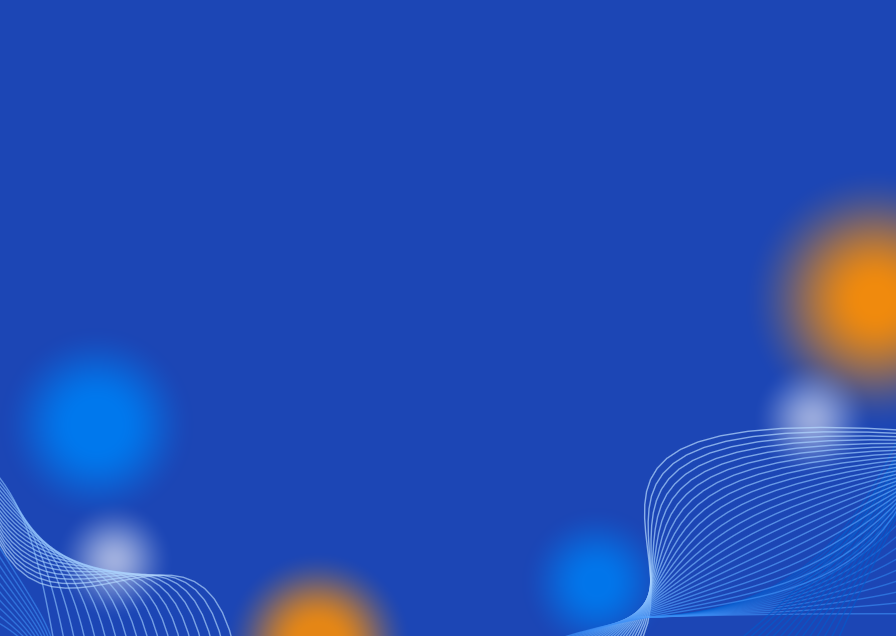
Give the GLSL for this background, as a Shadertoy shader.

```glsl
const vec3 BASE = vec3(0.108, 0.273, 0.710);
const vec3 AZURE = vec3(0.000, 0.470, 0.930);
const vec3 ORANGE = vec3(0.940, 0.540, 0.050);
const vec3 MIST = vec3(0.680, 0.730, 0.890);
const vec3 PALE = vec3(0.720, 0.860, 1.000);
const vec3 SKY = vec3(0.240, 0.560, 0.960);
const vec3 DEEP = vec3(0.010, 0.350, 0.800);
const int SEGMENTS = 22;
const float HALF_WIDTH = 0.0011;

struct Curve { vec2 a, b, c, d; };

Curve blendCurves(Curve p, Curve q, float k) {
    return Curve(mix(p.a, q.a, k), mix(p.b, q.b, k), mix(p.c, q.c, k), mix(p.d, q.d, k));
}

vec2 curvePoint(Curve c, float t) {
    float s = 1.0 - t;
    return s * s * s * c.a + 3.0 * s * s * t * c.b + 3.0 * s * t * t * c.c + t * t * t * c.d;
}

float segmentDistance(vec2 p, vec2 a, vec2 b) {
    vec2 ab = b - a;
    float t = clamp(dot(p - a, ab) / dot(ab, ab), 0.0, 1.0);
    return length(p - a - ab * t);
}

float curveDistance(vec2 p, Curve c) {
    float nearest = 10.0;
    vec2 previous = c.a;
    for (int i = 1; i <= SEGMENTS; i++) {
        vec2 next = curvePoint(c, float(i) / float(SEGMENTS));
        nearest = min(nearest, segmentDistance(p, previous, next));
        previous = next;
    }
    return nearest;
}

// Soft disc: solid inside the core, fading out at the rim
vec3 addGlow(vec3 color, vec2 p, vec2 center, float core, float rim, vec3 tint, float strength) {
    return mix(color, tint, strength * (1.0 - smoothstep(core, rim, length(p - center))));
}

// Sheet of thin lines blended from one curve to another
vec3 addSheet(vec3 color, vec2 p, Curve first, Curve last, int count,
              vec3 firstTint, vec3 lastTint, float strength, float pixel) {
    for (int i = 0; i < count; i++) {
        float k = float(i) / float(count - 1);
        float d = curveDistance(p, blendCurves(first, last, k));
        float cover = clamp((HALF_WIDTH - d) / pixel + 0.5, 0.0, 1.0);
        color = mix(color, mix(firstTint, lastTint, k), cover * strength);
    }
    return color;
}

void mainImage(out vec4 fragColor, in vec2 fragCoord) {
    vec2 p = fragCoord / iResolution.y;
    float pixel = 1.0 / iResolution.y;
    vec3 color = BASE;

    // Blurred discs
    color = addGlow(color, p, vec2(0.152, 0.332), 0.035, 0.155, AZURE, 1.0);
    color = addGlow(color, p, vec2(0.938, 0.084), 0.015, 0.120, AZURE, 0.95);
    color = addGlow(color, p, vec2(0.500, -0.015), 0.030, 0.150, ORANGE, 0.95);
    color = addGlow(color, p, vec2(1.376, 0.529), 0.020, 0.210, ORANGE, 1.0);
    color = addGlow(color, p, vec2(0.180, 0.119), 0.000, 0.095, MIST, 0.90);
    color = addGlow(color, p, vec2(1.277, 0.341), 0.000, 0.095, MIST, 0.85);

    // Left wave
    if (p.x < 0.40 && p.y < 0.30) {
        Curve steep = Curve(vec2(-0.027, 0.277), vec2(0.046, 0.212), vec2(0.064, 0.103), vec2(0.088, -0.026));
        Curve arch = Curve(vec2(-0.018, 0.185), vec2(0.073, -0.081), vec2(0.311, 0.258), vec2(0.370, -0.026));
        Curve inner = Curve(vec2(-0.018, 0.167), vec2(0.055, 0.048), vec2(0.073, 0.029), vec2(0.088, -0.026));
        Curve corner = Curve(vec2(-0.018, 0.029), vec2(0.018, 0.011), vec2(0.037, -0.007), vec2(0.055, -0.026));
        color = addSheet(color, p, inner, corner, 10, SKY, SKY, 0.6, pixel);
        color = addSheet(color, p, steep, arch, 18, mix(SKY, PALE, 0.6), PALE, 0.65, pixel);
    }

    // Right wave: shadow strands, lower fan, then the tall sheet
    if (p.x > 0.86 && p.y < 0.36) {
        Curve strandIn = Curve(vec2(1.429, 0.322), vec2(1.370, 0.200), vec2(1.280, 0.090), vec2(1.170, 0.000));
        Curve strandOut = Curve(vec2(1.447, 0.270), vec2(1.410, 0.180), vec2(1.360, 0.090), vec2(1.320, 0.000));
        Curve fanTop = Curve(vec2(1.429, 0.350), vec2(1.337, 0.121), vec2(1.209, 0.029), vec2(0.989, 0.029));
        Curve fanFlat = Curve(vec2(1.447, 0.035), vec2(1.319, 0.035), vec2(1.172, 0.035), vec2(0.998, 0.029));
        Curve crest = Curve(vec2(1.447, 0.322), vec2(0.788, 0.368), vec2(1.108, 0.139), vec2(0.998, -0.026));
        Curve trough = Curve(vec2(1.419, 0.212), vec2(1.319, 0.029), vec2(1.099, 0.066), vec2(0.879, -0.004));
        color = addSheet(color, p, fanTop, fanFlat, 16, DEEP, SKY, 0.65, pixel);
        color = addSheet(color, p, strandIn, strandOut, 14, DEEP, DEEP, 0.7, pixel);
        color = addSheet(color, p, crest, trough, 24, PALE, SKY, 0.7, pixel);
    }

    fragColor = vec4(color, 1.0);
}
```
